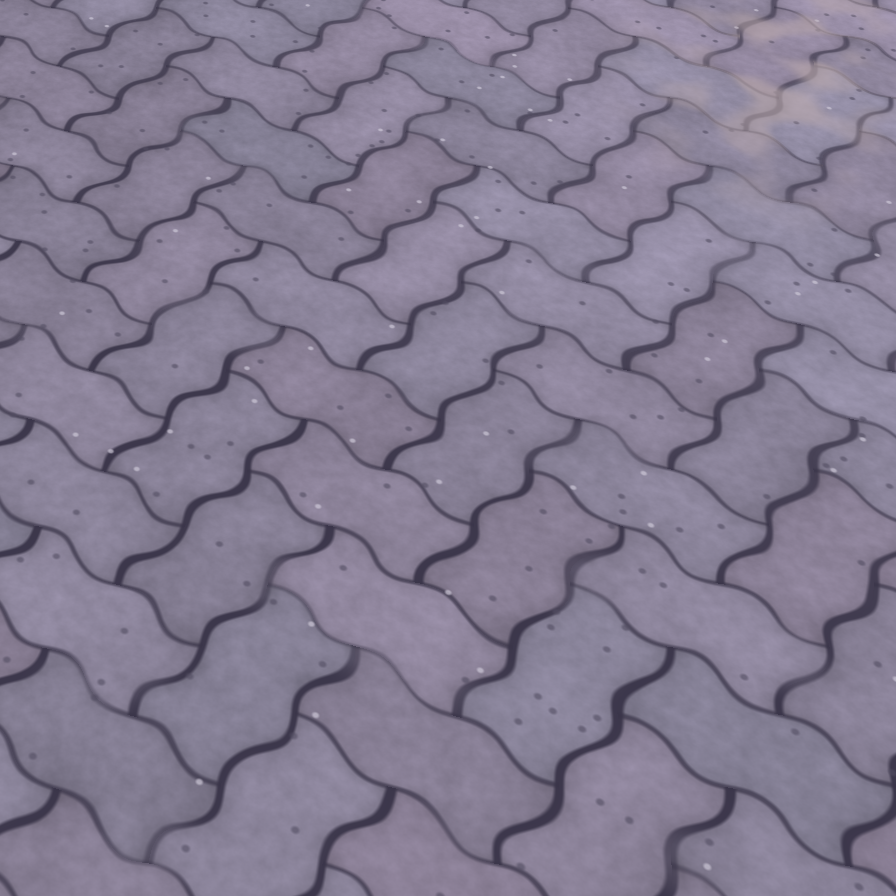
Write a Shadertoy shader that draws this texture.

```glsl
// Herringbone pavement of wavy 2:1 concrete pavers, seen in perspective.
// The canvas is projected onto the ground, the ground is warped so grid lines
// become S-curves, then each point is assigned to its paver, toned and jointed.

const float TAU = 6.2831853;

float hash(vec2 p) {
    vec3 q = fract(p.xyx * vec3(0.1031, 0.1030, 0.0973));
    q += dot(q, q.yzx + 33.33);
    return fract((q.x + q.y) * q.z);
}

vec2 gradientAt(vec2 cell) {
    float angle = TAU * hash(cell);
    return vec2(cos(angle), sin(angle));
}

// Gradient noise, roughly -0.7 to 0.7
float noise(vec2 p) {
    vec2 i = floor(p), f = p - i;
    vec2 u = f * f * f * (f * (f * 6.0 - 15.0) + 10.0);
    vec2 o = vec2(1.0, 0.0);
    float a = dot(gradientAt(i), f);
    float b = dot(gradientAt(i + o.xy), f - o.xy);
    float c = dot(gradientAt(i + o.yx), f - o.yx);
    float d = dot(gradientAt(i + o.xx), f - o.xx);
    return mix(mix(a, b, u.x), mix(c, d, u.x), u.y);
}

float fbm(vec2 p) {
    float sum = 0.0, amp = 0.6;
    for (int i = 0; i < 4; i++) {
        sum += amp * noise(p);
        p = mat2(1.6, 1.2, -1.2, 1.6) * p + 7.3;
        amp *= 0.55;
    }
    return sum;
}

// Ground position in paver widths; scale is the width of one repeat across
vec2 project(vec2 uv, out float scale) {
    float down = 1.0 - uv.y;
    scale = 0.228 + 0.168 * down;
    float along = 15.6 - 5.013 / scale;
    float across = (uv.x - 0.258 - 0.257 * down) / scale;
    return vec2(along + 2.0 * across + 1.0, along - 2.0 * across + 0.5);
}

// Paver under a point: position inside it, its size and its lower corner
void herringbone(vec2 p, out vec2 local, out vec2 size, out vec2 corner) {
    vec2 cell = floor(p);
    float k = mod(cell.x - cell.y, 4.0);
    bool lengthwise = k < 1.5;
    corner = cell - (lengthwise ? vec2(k, 0.0) : vec2(0.0, 3.0 - k));
    size = lengthwise ? vec2(2.0, 1.0) : vec2(1.0, 2.0);
    local = p - corner;
}

// Sparse round specks, one candidate per grid cell
float specks(vec2 p, float density, float radius) {
    vec2 cell = floor(p);
    vec2 center = 0.25 + 0.5 * vec2(hash(cell + 3.1), hash(cell + 8.7));
    float present = step(1.0 - density, hash(cell + 21.0));
    return present * (1.0 - smoothstep(radius * 0.3, radius, length(p - cell - center)));
}

void mainImage(out vec4 fragColor, in vec2 fragCoord) {
    vec2 uv = fragCoord / iResolution.xy;
    float scale;
    vec2 ground = project(uv, scale);
    float soft = max(0.035, 1.5 / (iResolution.y * 0.35 * scale));

    // Wavy grid lines with slight irregularity
    vec2 wave = sin(TAU * ground.yx) * vec2(1.0, -1.0);
    vec2 wobble = vec2(noise(ground * 2.3), noise(ground * 2.3 + 40.0));
    vec2 warped = ground - 0.085 * wave + 0.05 * wobble;

    vec2 local, size, corner;
    herringbone(warped, local, size, corner);
    vec2 edge = min(local, size - local);

    // Paver tone: per-paver shade, stains and fine grain
    float stain = fbm(ground * 1.1 + 5.0);
    float grain = fbm(ground * 7.0 + corner * 3.7);
    float tone = 1.0 + 0.10 * (hash(corner + 50.0) - 0.5);
    tone += 0.12 * stain + 0.10 * grain + 0.10 * (uv.x * uv.y - 0.25);
    vec3 color = vec3(0.555, 0.525, 0.615) * tone;
    color += vec3(0.022, -0.004, 0.0) * (hash(corner + 90.0) - 0.4);

    // Rounded shoulders, then dark joints: wide across the view, thin along it
    float farFade = smoothstep(0.6, 1.3, uv.x * 0.5 + uv.y);
    vec2 shoulder = exp(-edge * vec2(9.0, 13.0));
    color *= 1.0 - 0.17 * (shoulder.x + 0.7 * shoulder.y);
    vec2 halfWidth = vec2(0.030, 0.014) * (1.0 + 0.9 * noise(ground * 1.7 + 11.0));
    vec2 gap = 1.0 - smoothstep(halfWidth - soft * 0.3, halfWidth + soft, edge);
    float filled = smoothstep(0.1, 0.5, noise(ground * 0.8 + 30.0));
    vec2 depth = vec2(0.95, 0.68) * (1.0 - 0.4 * farFade) * (1.0 - 0.5 * filled);
    float joint = 1.0 - (1.0 - gap.x * depth.x) * (1.0 - gap.y * depth.y);
    color = mix(color, vec3(0.225, 0.205, 0.285), joint);

    // Pits, pale grit and a patch of warm worn edges far off to the right
    color = mix(color, vec3(0.32, 0.30, 0.38), 0.6 * specks(ground * 4.0, 0.10, 0.20));
    color = mix(color, vec3(0.80, 0.78, 0.84), 0.7 * specks(ground * 3.0 + 17.0, 0.05, 0.13));
    float worn = 1.0 - smoothstep(0.02, 0.24, length((uv - vec2(0.88, 0.92)) * vec2(1.0, 1.1)));
    float chipped = smoothstep(-0.1, 0.35, noise(ground * 1.4 + 2.0) + 0.35 * shoulder.y);
    color = mix(color, vec3(0.74, 0.67, 0.68), 0.6 * worn * chipped);

    fragColor = vec4(clamp(color, 0.0, 1.0), 1.0);
}
```
